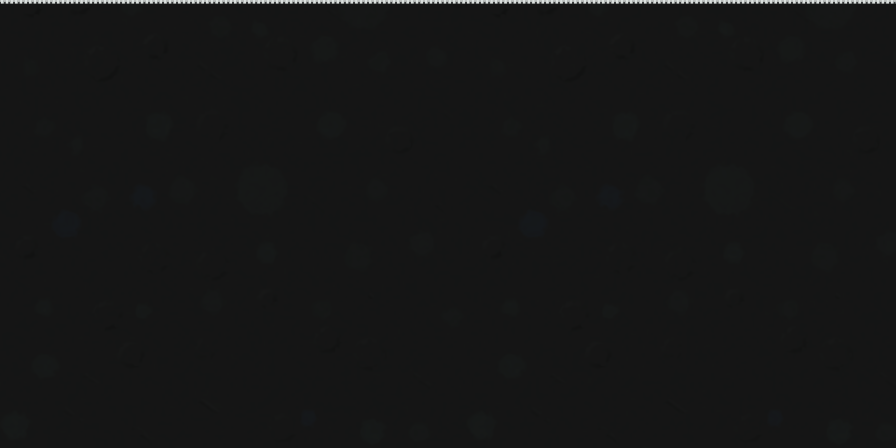
This background is drawn by a Shadertoy shader. Its source:

```glsl
// Near-black wall with faint soft discs, worn embossed rings and small slanted
// chips, one per jittered grid cell, repeating sideways as a tile.
// A thin pale toothed strip runs along the top edge.

const vec3 BASE = vec3(0.081, 0.083, 0.082);
const vec3 DISC_TINT = vec3(0.008, 0.016, 0.014);
const vec3 BLUE_TINT = vec3(0.002, 0.011, 0.024);
const vec3 STRIP_COLOR = vec3(0.86, 0.88, 0.87);
const vec3 GAP_COLOR = vec3(0.24, 0.25, 0.25);

// Lengths are fractions of the canvas height.
const float TILE_WIDTH = 1.0417;
const float CELLS_PER_TILE = 8.0;
const float STRIP_HEIGHT = 0.008;
const float TOOTH_PERIOD = 0.0104;
const float RING_WIDTH = 0.0045;
const float RING_RELIEF = 0.022;
const float CHIP_RELIEF = 0.018;
const float EDGE_SOFTNESS = 0.004;
const float GRAIN = 0.003;
const vec2 LIGHT_DIR = vec2(-0.6, 0.8);
const vec2 CHIP_DIR = vec2(0.8, -0.6);

float hash(vec2 p) {
    vec3 q = fract(vec3(p.xyx) * 0.1031);
    q += dot(q, q.yzx + 33.33);
    return fract((q.x + q.y) * q.z);
}

float valueNoise(vec2 p) {
    vec2 i = floor(p), f = fract(p);
    f = f * f * (3.0 - 2.0 * f);
    vec2 e = vec2(0.0, 1.0);
    return mix(mix(hash(i), hash(i + e.yx), f.x),
               mix(hash(i + e.xy), hash(i + e.yy), f.x), f.y);
}

// Coverage of a shape from its signed distance.
float cover(float dist, float soft) {
    return 1.0 - smoothstep(-soft, soft, dist);
}

vec3 softDisc(vec2 d, float size, float tone, float wear, float soft) {
    float radius = mix(0.016, 0.032, size) + 0.026 * smoothstep(0.88, 0.95, size);
    float mask = cover(length(d) - radius + 0.012 * (wear - 0.5), soft * 1.5);
    vec3 tint = tone > 0.93 ? BLUE_TINT : DISC_TINT * mix(0.45, 1.0, tone);
    return tint * mask * mix(0.7, 1.1, wear);
}

// Lit on the side facing the light, shaded on the other.
vec3 wornRing(vec2 d, float size, float tone, float wear, float soft) {
    float r = length(d);
    float radius = mix(0.018, 0.037, size);
    float band = cover(abs(r - radius + 0.006 * (wear - 0.5)) - RING_WIDTH, soft);
    float relief = dot(d / max(r, 1e-4), LIGHT_DIR);
    float broken = smoothstep(0.2, 0.6, wear) * mix(0.5, 1.0, tone);
    return vec3(RING_RELIEF * band * broken * (0.6 * relief - 0.1));
}

vec3 slantedChips(vec2 d, float size, float tone, float wear, float soft) {
    float along = dot(d, CHIP_DIR);
    float across = dot(d, vec2(-CHIP_DIR.y, CHIP_DIR.x));
    float span = mix(0.012, 0.038, size);
    float body = cover(max(abs(along) - span, abs(across) - 0.006), soft);
    float side = smoothstep(-0.005, 0.005, across) - 0.55;
    return vec3(CHIP_RELIEF * body * side * smoothstep(0.35, 0.7, wear) * tone);
}

vec3 scatteredMarks(vec2 p, float soft) {
    float cellSize = TILE_WIDTH / CELLS_PER_TILE;
    vec2 home = floor(p / cellSize);
    vec3 sum = vec3(0.0);
    for (int y = -1; y <= 1; y++)
    for (int x = -1; x <= 1; x++) {
        vec2 cell = home + vec2(x, y);
        vec2 id = vec2(mod(cell.x, CELLS_PER_TILE), cell.y) + 17.0;
        vec2 jitter = vec2(hash(id), hash(id + 41.3));
        vec2 d = p - (cell + mix(vec2(0.1), vec2(0.9), jitter)) * cellSize;
        float kind = hash(id + 83.7);
        float size = hash(id + 127.1);
        float tone = hash(id + 191.9);
        float wear = valueNoise(d * 95.0 + id * 13.0 + 50.0);
        if (kind < 0.42) sum += softDisc(d, size, tone, wear, soft);
        else if (kind < 0.78) sum += wornRing(d, size, tone, wear, soft);
        else sum += slantedChips(d, size, tone, wear, soft);
    }
    return sum;
}

void mainImage(out vec4 fragColor, in vec2 fragCoord) {
    float pixel = 1.0 / iResolution.y;
    vec2 p = fragCoord * pixel;

    vec3 color = BASE + scatteredMarks(p, max(EDGE_SOFTNESS, pixel));
    color += GRAIN * (valueNoise(p * 110.0 + 9.0) - 0.5);

    // Toothed strip: solid upper half, gaps between teeth below.
    float depth = 1.0 - p.y;
    float strip = cover(depth - STRIP_HEIGHT, 0.5 * pixel);
    float toothDist = abs(fract(p.x / TOOTH_PERIOD) - 0.5) * TOOTH_PERIOD;
    float tooth = cover(toothDist - 0.28 * TOOTH_PERIOD, 0.5 * pixel);
    float solid = cover(depth - 0.5 * STRIP_HEIGHT, 0.5 * pixel);
    vec3 stripColor = mix(GAP_COLOR, STRIP_COLOR, max(tooth, solid * 0.8));
    color = mix(color, stripColor, strip);

    fragColor = vec4(color, 1.0);
}
```
